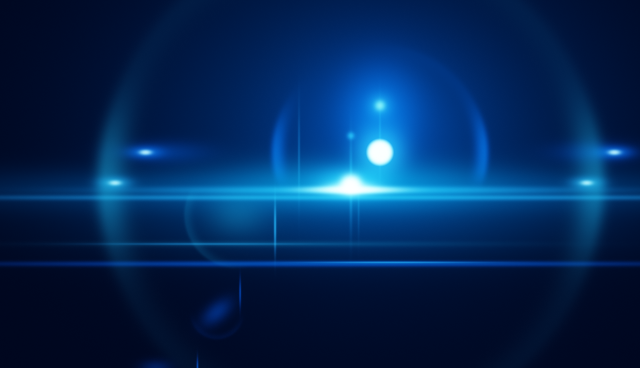
A Shadertoy shader for this background:

```glsl
// Blue lens flare over a dark field: a sun and a horizon source, two halo rings,
// mirrored side sparks, thin streaks and faint ghosts. All light is summed from
// soft Gaussian blobs and rings, then compressed by an exponential exposure.

const vec2 SUN = vec2(0.163, 0.086);
const vec2 SOURCE = vec2(0.084, 0.003);
const vec3 DEEP = vec3(0.0, 0.025, 0.125);
const vec3 NAVY = vec3(0.0, 0.17, 0.42);
const vec3 AZURE = vec3(0.02, 0.38, 1.3);
const vec3 CYAN = vec3(0.12, 0.75, 1.4);
const vec3 TEAL = vec3(0.06, 0.46, 0.66);
const vec3 WHITE = vec3(1.0, 1.6, 2.0);

float hash(vec2 p) {
    return fract(sin(dot(p, vec2(12.9898, 78.233))) * 43758.5453);
}

// Elliptical Gaussian light with one radius per axis.
float blob(vec2 p, vec2 center, vec2 radius) {
    vec2 q = (p - center) / radius;
    return exp(-dot(q, q));
}

// Soft circle outline; the inner side may fade more slowly than the outer.
float ring(vec2 p, vec2 center, float radius, float inner, float outer) {
    float d = length(p - center) - radius;
    float w = d < 0.0 ? inner : outer;
    return exp(-d * d / (w * w));
}

// Disc with a smooth edge.
float disc(vec2 p, vec2 center, float radius, float blur) {
    return 1.0 - smoothstep(radius - blur, radius + blur, length(p - center));
}

vec2 rotate(vec2 p, float a) {
    return mat2(cos(a), -sin(a), sin(a), cos(a)) * p;
}

vec3 backdrop(vec2 p) {
    vec3 c = NAVY * blob(p, vec2(0.13, 0.11), vec2(0.62, 0.50));
    c *= mix(0.38, 1.0, smoothstep(-0.25, 0.0, p.y));
    c += AZURE * 0.36 * blob(p, vec2(0.163, 0.16), vec2(0.24, 0.21));
    c += AZURE * 0.85 * blob(p, vec2(0.163, 0.19), vec2(0.09, 0.11));
    return DEEP + c;
}

vec3 halos(vec2 p) {
    float sides = exp(-pow((p.y - 0.01) / 0.17, 2.0));
    float big = ring(p, vec2(0.084, 0.0), 0.665, 0.05, 0.028);
    float small = ring(p, SUN, 0.283, 0.022, 0.012);
    float smallSides = blob(p, SUN, vec2(2.0, 0.09)) * smoothstep(-0.03, 0.04, p.y);
    float rightArc = smoothstep(0.1, 0.35, p.x) * smoothstep(0.0, 0.1, p.y);
    return TEAL * big * (0.08 + 0.72 * sides)
         + AZURE * small * (0.06 * rightArc + 0.75 * smallSides);
}

vec3 horizon(vec2 p) {
    vec3 c = vec3(0.0, 0.24, 0.48) * blob(p, vec2(0.05, -0.018), vec2(0.90, 0.055));
    c += vec3(0.0, 0.10, 0.20) * blob(p, vec2(0.05, -0.12), vec2(0.65, 0.09));
    c += vec3(0.02, 0.40, 0.65) * blob(p, vec2(0.09, 0.0), vec2(0.30, 0.06));
    c += CYAN * 0.8 * blob(p, vec2(0.10, -0.017), vec2(0.50, 0.010));
    c += CYAN * 0.7 * blob(p, vec2(0.10, -0.037), vec2(0.90, 0.007));
    c += WHITE * 2.0 * blob(p, vec2(0.09, -0.016), vec2(0.10, 0.008));
    // Lower streaks
    c += AZURE * 0.7 * blob(p, vec2(0.05, -0.217), vec2(0.80, 0.007));
    c += CYAN * 0.7 * blob(p, vec2(0.20, -0.213), vec2(0.20, 0.0025));
    c += CYAN * 0.4 * blob(p, vec2(-0.30, -0.163), vec2(0.25, 0.003));
    c += TEAL * 0.3 * blob(p, vec2(-0.10, -0.163), vec2(0.50, 0.008));
    return c;
}

vec3 lights(vec2 p) {
    vec3 c = WHITE * 4.0 * disc(p, SUN, 0.028, 0.012);
    c += CYAN * 1.3 * blob(p, SUN, vec2(0.058));
    c += WHITE * 4.0 * blob(p, SOURCE - vec2(0.0, 0.004), vec2(0.021, 0.019));
    c += WHITE * 1.5 * blob(p, SOURCE - vec2(0.0, 0.015), vec2(0.055, 0.015));
    c += CYAN * 1.1 * blob(p, SOURCE, vec2(0.08, 0.035));
    c += vec3(0.6, 1.5, 1.0) * blob(p, vec2(SUN.x, 0.213), vec2(0.012));
    c += CYAN * 0.6 * blob(p, vec2(SUN.x, 0.213), vec2(0.030));
    c += CYAN * 0.9 * blob(p, vec2(SOURCE.x, 0.131), vec2(0.009));
    // Sparks mirrored about each light
    for (float side = -1.0; side < 2.0; side += 2.0) {
        vec2 high = SUN + vec2(side * 0.637, 0.0);
        vec2 low = SOURCE + vec2(side * 0.641, 0.0);
        c += AZURE * 0.9 * blob(p, high, vec2(0.042, 0.015));
        c += AZURE * 0.3 * blob(p, high + vec2(-side * 0.05, 0.0), vec2(0.11, 0.028));
        c += WHITE * 1.1 * blob(p, high, vec2(0.014, 0.006));
        c += CYAN * 0.7 * blob(p, low, vec2(0.040, 0.015));
        c += WHITE * 0.9 * blob(p, low, vec2(0.014, 0.006));
    }
    return c;
}

vec3 verticals(vec2 p) {
    vec3 c = CYAN * 0.28 * blob(p, vec2(-0.057, 0.08), vec2(0.003, 0.11));
    c += CYAN * 0.9 * blob(p, vec2(-0.122, -0.115), vec2(0.003, 0.06));
    c += CYAN * 0.4 * blob(p, vec2(SOURCE.x, 0.0), vec2(0.004, 0.11));
    c += CYAN * 0.18 * blob(p, vec2(0.105, -0.06), vec2(0.003, 0.07));
    c += CYAN * 0.25 * blob(p, vec2(SUN.x, 0.12), vec2(0.003, 0.09));
    c += AZURE * 0.6 * blob(p, vec2(-0.217, -0.295), vec2(0.0025, 0.035));
    return c + AZURE * 0.7 * blob(p, vec2(-0.333, -0.50), vec2(0.0025, 0.025));
}

vec3 ghosts(vec2 p) {
    vec2 round = vec2(-0.224, -0.084), tilted = vec2(-0.28, -0.348);
    vec3 c = TEAL * 0.42 * blob(p, round, vec2(0.075, 0.055));
    float lowerLeft = smoothstep(-0.16, -0.34, p.x) * smoothstep(0.0, -0.06, p.y);
    c += TEAL * 0.22 * lowerLeft * ring(p, round, 0.14, 0.016, 0.006);
    c += AZURE * 0.38 * blob(rotate(p - tilted, 0.7), vec2(0.0), vec2(0.045, 0.024));
    c += AZURE * 0.07 * smoothstep(-0.34, -0.41, p.y) * ring(p, tilted, 0.07, 0.01, 0.005);
    return c + AZURE * 0.25 * blob(p, vec2(-0.446, -0.50), vec2(0.04, 0.02));
}

void mainImage(out vec4 fragColor, in vec2 fragCoord) {
    vec2 p = (fragCoord - 0.5 * iResolution.xy) / iResolution.y;
    vec3 light = backdrop(p) + halos(p) + horizon(p) + lights(p) + verticals(p) + ghosts(p);
    vec3 color = 1.0 - exp(-light);
    color += (hash(fragCoord) - 0.5) / 255.0; // dither against banding
    fragColor = vec4(clamp(color, 0.0, 1.0), 1.0);
}
```
